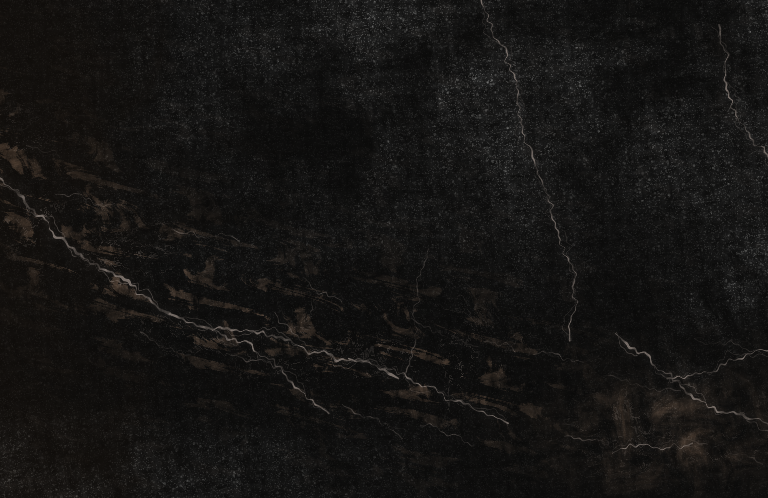
This texture is drawn by a WebGL 1 fragment shader. Its source:

```glsl
precision highp float;
uniform vec2 u_resolution;

const vec3 BLACK = vec3(0.047, 0.046, 0.044);
const vec3 UMBER = vec3(0.068, 0.057, 0.047);
const vec3 DUST = vec3(0.058, 0.059, 0.060);
const vec3 SPECK = vec3(0.27, 0.27, 0.265);
const vec3 RUST = vec3(0.185, 0.142, 0.110);
const vec3 VEIN = vec3(0.50, 0.46, 0.435);
const float FINE_GRAIN = 290.0;
const float COARSE_GRAIN = 150.0;
const float JAG = 0.0065;
const float BAND_WIDTH = 0.15;
const int TENDRILS = 18;
const mat2 TURN = mat2(0.80, 0.60, -0.60, 0.80);
const mat2 TILT = mat2(0.96, 0.28, -0.28, 0.96);

float hash(vec2 p) { return fract(sin(dot(p, vec2(127.1, 311.7))) * 43758.5453); }

// Nearest distance, second distance and random id of the nearest cell
vec3 cells(vec2 p) {
  vec3 found = vec3(9.0, 9.0, 0.0);
  for (int k = 0; k < 9; k++) {
    vec2 cell = floor(p) + vec2(mod(float(k), 3.0), floor(float(k) / 3.0)) - 1.0;
    float d = distance(p, cell + vec2(hash(cell), hash(cell + 37.3)));
    if (d < found.x) found = vec3(d, found.x, hash(cell + 71.9));
    else found.y = min(found.y, d);
  }
  return found;
}

float specks(vec2 p, float rarity) {
  vec3 c = cells(p);
  return pow(c.z, rarity) * (1.0 - smoothstep(0.15, 0.60, c.x));
}

// Layered, folded sines, roughly -1 to 1
float cloud(vec2 p) {
  float sum = 0.0, amp = 0.5;
  for (int i = 0; i < 6; i++) {
    p = TURN * p * 1.7 + vec2(1.7, 4.1);
    p += 0.8 * sin(p.yx * 1.1);
    sum += amp * sin(p.x) * sin(p.y);
    amp *= 0.66;
  }
  return sum;
}

float bandHeight(float x) { return 0.16 + 0.48 * exp(-2.0 * x); }

// Jagged line from a to b, bowed sideways, with a stray strand and a halo
float vein(vec2 p, vec2 a, vec2 b, float bow, float width) {
  float len = distance(a, b), pixel = 1.0 / u_resolution.y;
  vec2 dir = (b - a) / len, q = p - a;
  float along = dot(q, dir), side = dot(q, vec2(-dir.y, dir.x));
  float h = clamp(along / len, 0.0, 1.0), t = along + 40.0 * hash(a);
  float arch = sin(3.14159 * h);
  float jag = sin(t * 23.0) + 0.6 * sin(t * 61.0 + 2.0 * sin(t * 29.0))
            + 0.38 * sin(t * 149.0 + 2.0 * sin(t * 71.0)) + 0.22 * sin(t * 347.0);
  side -= bow * arch + JAG * jag * min(1.0, 2.0 * arch);
  float stray = side + 0.016 * sin(t * 17.0) * sin(t * 41.0) + 0.002 * sin(t * 211.0);
  float d = length(vec2(side, along - h * len));
  float strayD = length(vec2(stray, along - h * len));
  float w = width * (0.70 + 0.55 * sin(t * 31.0) * sin(t * 83.0));
  float core = 1.0 - smoothstep(w - 0.5 * pixel, w + 0.8 * pixel, d);
  float strand = 1.0 - smoothstep(0.0, pixel, strayD);
  core *= 0.70 + 0.30 * sin(t * 37.0 + sin(t * 190.0));
  return max(core, 170.0 * width * strand) + 34.0 * width * exp(-d / 0.010);
}

float mainVeins(vec2 p) {
  float v = vein(p, vec2(-0.02, 0.66), vec2(0.34, 0.37), -0.015, 0.0024);
  v = max(v, vein(p, vec2(0.34, 0.37), vec2(0.66, 0.17), 0.025, 0.0017));
  v = max(v, vein(p, vec2(0.40, 0.345), vec2(0.80, 0.24), 0.015, 0.0021));
  v = max(v, vein(p, vec2(0.70, 0.28), vec2(1.02, 0.15), 0.01, 0.0013));
  v = max(v, vein(p, vec2(0.96, 1.02), vec2(1.08, 0.65), 0.008, 0.0012));
  v = max(v, vein(p, vec2(1.08, 0.65), vec2(1.144, 0.316), 0.028, 0.0012));
  v = max(v, vein(p, vec2(1.444, 0.95), vec2(1.56, 0.66), -0.03, 0.0014));
  v = max(v, vein(p, vec2(1.236, 0.33), vec2(1.56, 0.14), -0.025, 0.0020));
  v = max(v, vein(p, vec2(1.34, 0.24), vec2(1.56, 0.30), -0.005, 0.0013));
  v = max(v, vein(p, vec2(1.23, 0.09), vec2(1.39, 0.11), 0.0, 0.0010));
  return max(v, 0.5 * vein(p, vec2(0.86, 0.50), vec2(0.81, 0.24), 0.0, 0.0008));
}

// Short hairlines scattered along the diagonal band
float tendrils(vec2 p) {
  float v = 0.0;
  for (int i = 0; i < TENDRILS; i++) {
    vec2 k = vec2(float(i), 5.3);
    float x = 1.5 * (float(i) + hash(k)) / float(TENDRILS);
    float angle = -0.15 - 0.9 * hash(k + 3.7) * hash(k + 6.2);
    vec2 a = vec2(x, bandHeight(x) + 0.26 * (hash(k + 9.1) - 0.45));
    vec2 b = a + (0.06 + 0.10 * hash(k + 1.9)) * vec2(cos(angle), sin(angle));
    v = max(v, (0.25 + 0.4 * hash(k + 8.8)) * vein(p, a, b, 0.0, 0.0008));
  }
  return v;
}

void main() {
  vec2 p = gl_FragCoord.xy / u_resolution.y, streak = TILT * p;
  float mottle = cloud(p * 4.0), fine = cloud(p * 19.0 + 8.0), grit = cloud(p * 70.0);
  // Regions: diagonal band, lower right stain, dusty top, worn foot, brushed haze
  float offBand = (p.y - bandHeight(p.x) - 0.02) / BAND_WIDTH;
  float band = exp(-offBand * offBand) * (1.0 - smoothstep(0.9, 1.25, p.x));
  vec2 offStain = (p - vec2(1.36, 0.13)) * vec2(4.5, 9.0);
  float stain = exp(-dot(offStain, offStain));
  float top = smoothstep(0.25, 0.85, p.y) * smoothstep(0.0, 0.7, p.x);
  float foot = (1.0 - smoothstep(0.08, 0.20, p.y + 0.05 * mottle)) * (1.0 - smoothstep(0.4, 1.1, p.x));
  float offHaze = (p.y - 0.25 - 1.15 * (p.x - 1.33)) / 0.11;
  float haze = exp(-offHaze * offHaze) * smoothstep(1.26, 1.42, p.x);
  float dust = (top + 0.8 * foot) * clamp(0.50 + 0.75 * mottle + 0.4 * fine, 0.0, 1.3);
  dust += 0.8 * haze * clamp(0.5 + cloud(TURN * p.yx * vec2(9.0, 30.0)), 0.0, 1.0);
  // Stone ground with dust and grain
  vec3 color = mix(UMBER, BLACK, smoothstep(0.0, 0.5, p.x + 0.2 * mottle));
  color += DUST * dust * (0.85 + 0.6 * grit) + 0.010 * grit;
  color += SPECK * (0.16 + 0.62 * dust) * specks(p * FINE_GRAIN, 2.5);
  color += SPECK * (0.12 + 0.75 * dust) * specks(p * COARSE_GRAIN + 5.0, 9.0);
  // Rusty patches drawn out along the tilt, with gritty edges
  float patches = smoothstep(0.18, 0.50, cloud(streak * vec2(13.0, 42.0)) + 0.22 * grit);
  float rust = patches * (band + 0.07) + stain * (0.45 + 0.6 * fine);
  color += RUST * clamp(rust, 0.0, 1.0) * clamp(0.6 + 0.5 * fine + 0.4 * grit, 0.0, 1.2);
  // Hairline cracks between stretched cells, then the pale veins
  vec3 crackCell = cells(streak * vec2(8.0, 23.0) + vec2(fine, mottle) + 0.25 * grit);
  float crack = 1.0 - smoothstep(0.0, 0.08, crackCell.y - crackCell.x);
  crack *= (band + stain) * smoothstep(0.0, 0.4, cloud(p * 9.0 + 3.0));
  float veins = max(max(mainVeins(p), tendrils(p)), 0.32 * crack);
  color = mix(color, VEIN, clamp(veins * (0.85 + 0.3 * fine + 0.3 * grit), 0.0, 0.9));
  gl_FragColor = vec4(color, 1.0);
}
```
